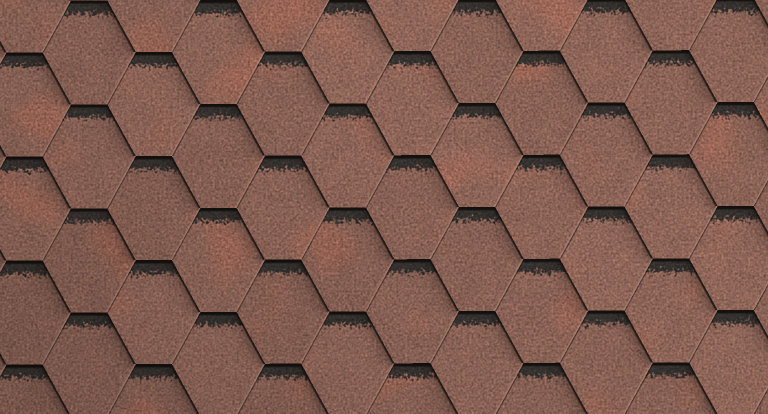
Write a WebGL 1 fragment shader that draws this texture.

```glsl
precision highp float;

uniform vec2 u_resolution;

const float ROWS = 3.98;                     // shingle heights per canvas height
const vec2 PERIOD = vec2(1.243, 1.0);        // spacing of one lattice
const vec2 ORIGIN = vec2(0.236, 3.974);
const float TILT = 0.0035;
const vec2 CORNER = vec2(0.448, 0.0);        // side vertex of the hexagon
const vec2 SLOPE = vec2(0.876, 0.482);       // normal of the slanted sides

const vec3 CLAY = vec3(0.525, 0.374, 0.327);
const vec3 WARM = vec3(0.610, 0.390, 0.325);
const vec3 CHARCOAL = vec3(0.205, 0.190, 0.180);
const vec3 SHADOW = vec3(0.075, 0.060, 0.052);
const vec3 LIT_EDGE = vec3(0.700, 0.530, 0.470);

vec2 hash2(vec2 p) {
  vec3 q = fract(p.xyx * vec3(0.1031, 0.1030, 0.0973));
  q += dot(q, q.yzx + 33.33);
  return fract((q.xx + q.yz) * q.zy);
}

float corner(vec2 cell, vec2 offset) {
  return dot(hash2(cell) * 2.0 - 1.0, offset);
}

float gradientNoise(vec2 p) {
  vec2 i = floor(p);
  vec2 f = p - i;
  vec2 w = f * f * f * (f * (f * 6.0 - 15.0) + 10.0);
  vec2 e = vec2(1.0, 0.0);
  float low = mix(corner(i, f), corner(i + e, f - e), w.x);
  float high = mix(corner(i + e.yx, f - e.yx), corner(i + 1.0, f - 1.0), w.x);
  return mix(low, high, w.y);
}

// Depth inside a slanted side whose outward direction is given by signs
float sideDepth(vec2 p, vec2 signs) {
  return -dot(p * signs - CORNER, SLOPE);
}

float hexDistance(vec2 p) {
  vec2 q = abs(p);
  return max(q.y - 0.5, dot(q - CORNER, SLOPE));
}

// Position within the nearest shingle in xy, its lattice index in zw
vec4 findShingle(vec2 p) {
  vec2 idA = floor(p / PERIOD + 0.5);
  vec2 idB = floor(p / PERIOD) + 0.5;
  vec2 a = p - idA * PERIOD;
  vec2 b = p - idB * PERIOD;
  return hexDistance(a) < hexDistance(b) ? vec4(a, idA) : vec4(b, idB);
}

float line(float depth, float width) {
  return 1.0 - smoothstep(width * 0.6, width * 1.4, depth);
}

// Mineral face with uneven warm patches
vec3 faceColor(vec2 p, vec2 id, float grain) {
  vec2 seed = hash2(id * 2.0 + 71.0);
  float patches = gradientNoise(p * 1.5 + seed * 17.0);
  float mottling = gradientNoise(p * 5.0 + 9.0);
  vec3 color = mix(CLAY, WARM, 0.75 * smoothstep(0.08, 0.45, patches));
  return color * (0.975 + 0.07 * seed.x + 0.06 * mottling + 0.42 * grain);
}

vec3 roofColor(vec2 p) {
  vec4 shingle = findShingle(p - ORIGIN - vec2(0.0, TILT * p.x));
  vec2 q = shingle.xy;
  float coarse = gradientNoise(p * 27.0);
  float grain = 0.35 * coarse + gradientNoise(p * 47.0 + 5.0);
  vec3 color = faceColor(p, shingle.zw, grain);

  // Exposed charcoal strip with a ragged lower border
  float top = 0.5 - q.y;
  float ragged = top + 0.05 * coarse + 0.07 * grain;
  vec3 strip = CHARCOAL * (1.0 + 0.5 * grain);
  color = mix(color, strip, 1.0 - smoothstep(0.105, 0.155, ragged));

  // Shade cast by the neighbours lying above
  float upper = smoothstep(-0.08, 0.03, q.y);
  float right = max(sideDepth(q, vec2(1.0, 1.0)), 0.0);
  float left = sideDepth(q, vec2(-1.0, 1.0));
  color *= 1.0 - 0.36 * upper * exp(-right / 0.065);
  color = mix(color, SHADOW, 0.78 * step(0.0, q.y) * line(right, 0.018));
  color = mix(color, SHADOW, 0.50 * step(0.0, q.y) * line(left, 0.011));
  color = mix(color, SHADOW, line(top, 0.031));

  // Bright cut edge on the lower right
  float cut = line(sideDepth(q, vec2(1.0, -1.0)), 0.014);
  return mix(color, LIT_EDGE, 0.55 * cut * step(q.y, 0.0));
}

void main() {
  // Four samples smooth all shingle borders
  vec3 color = vec3(0.0);
  for (int i = 0; i < 4; i++) {
    float k = float(i);
    vec2 jitter = vec2(mod(k, 2.0), floor(k / 2.0)) * 0.5 - 0.25;
    color += roofColor((gl_FragCoord.xy + jitter) / u_resolution.y * ROWS);
  }
  // Daylight falls off towards the lower left
  vec2 uv = gl_FragCoord.xy / u_resolution;
  float daylight = mix(0.90, 1.03, smoothstep(0.0, 0.9, uv.x + 0.5 * uv.y));
  gl_FragColor = vec4(color * 0.25 * daylight, 1.0);
}
```
